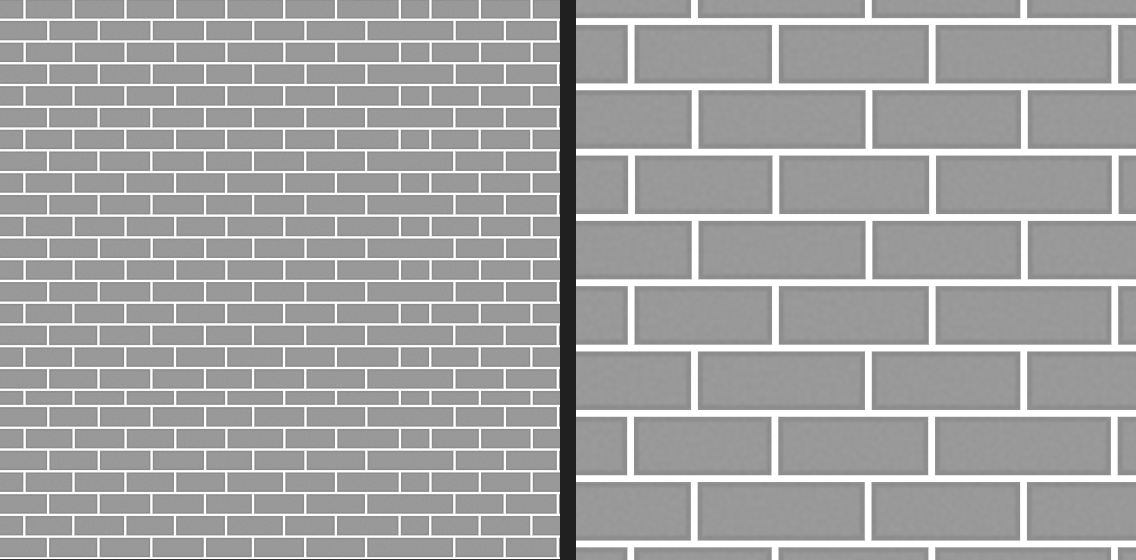
Left: the whole. Right: its middle third, enlarged.
Give the GLSL for this pattern, as a Shadertoy shader.

```glsl
// Grey brick wall with thin white mortar: 26 courses, one of them cut short.
// Two alternating sets of uneven upright joints give the bond; the distance to
// the nearest joint draws the mortar and a darker brick rim, noise adds grain.

#define COURSE 0.03887        // height of a full course
#define FIRST_BED 0.0352      // depth of the first bed joint below the top
#define SHORT_COURSE 18.0     // index of the cut course, from the top
#define CUT 0.0099            // height removed from the cut course
#define MORTAR_HALF 0.0020    // half the mortar width
#define RIM_WIDTH 0.0042      // reach of the darker brick rim
#define DRIFT 0.0006          // sideways drift of whole courses
#define GRAIN_SCALE 260.0
#define GRAIN_AMOUNT 0.016
#define BRICK_COLOR vec3(0.600, 0.599, 0.599)
#define RIM_COLOR vec3(0.555, 0.554, 0.554)
#define MORTAR_COLOR vec3(1.0)

// Upright joints as fractions of the wall width
const float EVEN_JOINTS[11] = float[11](0.0440, 0.1315, 0.2243, 0.3130, 0.4043,
    0.5078, 0.6003, 0.7142, 0.7689, 0.8571, 0.9495);
const float ODD_JOINTS[10] = float[10](0.0863, 0.1764, 0.2708, 0.3664, 0.4523,
    0.5456, 0.6543, 0.8118, 0.9017, 0.9965);

float hash(vec2 cell) {
    vec3 q = fract(vec3(cell.xyx) * 0.1031);
    q += dot(q, q.yzx + 33.33);
    return fract((q.x + q.y) * q.z);
}

float cornerSlope(vec2 cell, vec2 offset) {
    float angle = 6.2832 * hash(cell);
    return dot(vec2(cos(angle), sin(angle)), offset);
}

float gradientNoise(vec2 p) {
    vec2 cell = floor(p), f = fract(p);
    vec2 blend = f * f * f * (f * (f * 6.0 - 15.0) + 10.0);
    vec2 right = vec2(1.0, 0.0), up = vec2(0.0, 1.0);
    float low = mix(cornerSlope(cell, f), cornerSlope(cell + right, f - right), blend.x);
    float high = mix(cornerSlope(cell + up, f - up),
                     cornerSlope(cell + 1.0, f - 1.0), blend.x);
    return mix(low, high, blend.y);
}

// Distance to the nearest upright joint of a course
float uprightDistance(float x, float course) {
    float nearest = 1.0;
    if (mod(course, 2.0) < 0.5) {
        for (int i = 0; i < 11; i++) nearest = min(nearest, abs(x - EVEN_JOINTS[i]));
    } else {
        for (int i = 0; i < 10; i++) nearest = min(nearest, abs(x - ODD_JOINTS[i]));
    }
    return nearest;
}

void mainImage(out vec4 fragColor, in vec2 fragCoord) {
    vec2 uv = fragCoord / iResolution.y;
    float pixel = 1.0 / iResolution.y;

    // Courses from the top; depth skips ahead in the middle of the short one
    float depth = 1.0 - uv.y;
    float shortTop = FIRST_BED + (SHORT_COURSE - 1.0) * COURSE;
    depth += CUT * step(shortTop + 0.5 * (COURSE - CUT), depth);
    float level = (depth - FIRST_BED) / COURSE;
    float course = floor(level) + 1.0;
    float bedDistance = abs(level - round(level)) * COURSE;

    // Courses drift slightly sideways
    float drift = DRIFT * (0.5 + 0.5 * cos((course - 6.5) * 0.698));
    float joint = min(bedDistance, uprightDistance(fract(uv.x) + drift, course));
    float edge = joint - MORTAR_HALF;

    // Brick face, rim and grain
    float rim = 1.0 - smoothstep(0.4 * RIM_WIDTH, RIM_WIDTH, edge);
    vec3 color = mix(BRICK_COLOR, RIM_COLOR, rim);
    color += GRAIN_AMOUNT * gradientNoise(uv * GRAIN_SCALE);

    // Mortar, then the thin shadow along the foot of the wall
    color = mix(color, MORTAR_COLOR, 1.0 - smoothstep(-0.6 * pixel, 0.7 * pixel, edge));
    float foot = 1.0 - smoothstep(0.0008, 0.0008 + pixel, uv.y);
    color = mix(color, vec3(0.2), foot);

    fragColor = vec4(color, 1.0);
}
```
